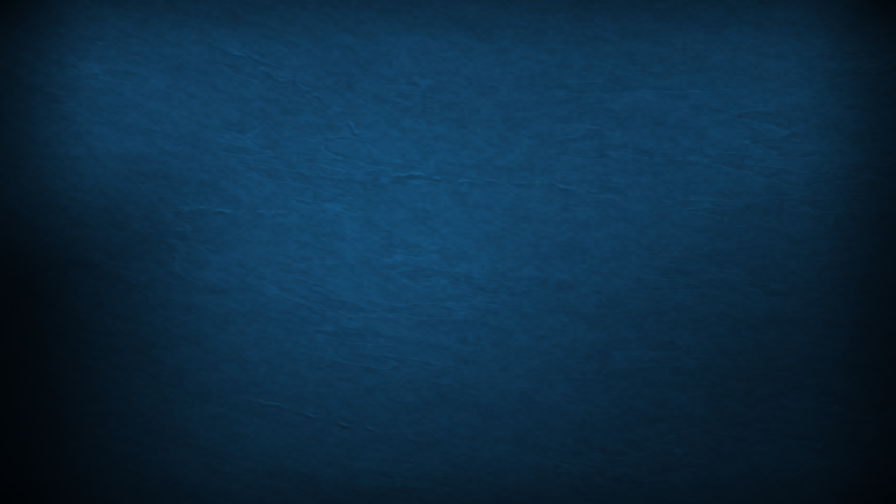
Give the GLSL for this texture, as a WebGL 2 fragment shader.

```glsl
#version 300 es
precision highp float;
// Dark blue slate under soft light: broad glows and edge falloff set the
// brightness, while stretched noise along a curved flow gives the stone grain.
// A few thin, broken creases and sparse hairlines catch the light on top.

uniform vec2 u_resolution;
out vec4 fragColor;

float hash(vec2 p) {
    vec3 q = fract(vec3(p.xyx) * 0.1031);
    q += dot(q, q.yzx + 33.33);
    return fract((q.x + q.y) * q.z);
}

float noise(vec2 p) {
    vec2 cell = floor(p);
    vec2 f = fract(p);
    f = f * f * (3.0 - 2.0 * f);
    return mix(mix(hash(cell), hash(cell + vec2(1, 0)), f.x),
               mix(hash(cell + vec2(0, 1)), hash(cell + vec2(1, 1)), f.x), f.y);
}

float fbm(vec2 p) {
    float sum = 0.0, amp = 0.5;
    for (int i = 0; i < 4; i++) {
        sum += amp * noise(p);
        p = p * 2.03 + vec2(17.3, 9.1);
        amp *= 0.5;
    }
    return sum;
}

float glow(vec2 uv, vec2 center, vec2 size) {
    vec2 d = (uv - center) / size;
    return exp(-dot(d, d));
}

// Wavering, broken line from a to b: bright lip with a dark underside
float crease(vec2 p, vec2 a, vec2 b) {
    p.y += 0.024 * (fbm(p * vec2(22.0, 12.0)) - 0.47);
    vec2 ab = b - a;
    float t = dot(p - a, ab) / dot(ab, ab);
    float side = (ab.x * (p.y - a.y) - ab.y * (p.x - a.x)) / length(ab);
    float ends = smoothstep(-0.05, 0.2, t) * (1.0 - smoothstep(0.8, 1.05, t));
    float broken = smoothstep(0.2, 0.8, noise(p * vec2(60.0, 40.0)));
    float lip = exp(-pow(side / 0.0024, 2.0));
    float under = exp(-pow((side + 0.006) / 0.004, 2.0));
    return (lip - 0.5 * under) * ends * broken;
}

void main() {
    vec2 uv = gl_FragCoord.xy / u_resolution;
    vec2 p = gl_FragCoord.xy / u_resolution.y;

    // Broad light: center, then the two upper corners
    float light = 0.20 + 0.79 * glow(uv, vec2(0.44, 0.61), vec2(0.40, 0.55));
    light += 0.23 * glow(uv, vec2(0.11, 0.84), vec2(0.16, 0.24));
    light += 0.32 * glow(uv, vec2(0.89, 0.79), vec2(0.20, 0.27));

    // Slanted shadow over the lower left
    float below = smoothstep(-0.06, 0.24, 0.62 + 0.6 * uv.x - uv.y);
    light *= 1.0 - 0.58 * below * (1.0 - smoothstep(0.0, 0.30, uv.x));

    // Edge falloff
    vec2 border = min(uv, 1.0 - uv);
    light *= mix(0.46, 1.0, smoothstep(-0.03, 0.12, border.x));
    light *= mix(0.82, 1.0, smoothstep(-0.02, 0.10, border.y));
    light *= 1.0 - 0.55 * exp(-22.0 * length(border));

    // Grain falls to the right on the left side and levels out on the right
    vec2 flow = vec2(p.x, p.y + 0.30 * p.x - 0.085 * p.x * p.x);
    flow.y += 0.02 * (noise(p * 5.0) - 0.5);
    float streaks = fbm(flow * vec2(4.0, 26.0)) - 0.47;
    float fibers = fbm(flow * vec2(26.0, 72.0) + 40.0) - 0.47;
    float grit = noise(p * vec2(120.0, 150.0)) + noise(flow * vec2(75.0, 190.0)) - 1.0;
    float clouds = fbm(p * vec2(3.0, 4.0) + 8.0) - 0.47;
    light *= 1.0 + 0.10 * streaks + 0.17 * fibers + 0.09 * grit + 0.06 * clouds;

    // Sparse hairlines along the flow, bright above and dark below
    float strand = fbm(flow * vec2(7.0, 34.0) + 70.0) - 0.47;
    float sparse = smoothstep(0.52, 0.80, noise(flow * vec2(6.0, 13.0) + 25.0));
    float hairline = exp(-pow(strand / 0.03, 2.0))
                   - 0.6 * exp(-pow((strand - 0.07) / 0.04, 2.0));
    light += 0.09 * light * hairline * sparse;

    // Creases
    float veins = 0.13 * crease(p, vec2(0.44, 0.91), vec2(0.67, 0.79));
    veins += 0.12 * crease(p, vec2(0.63, 0.83), vec2(0.75, 0.69));
    veins += 0.22 * crease(p, vec2(0.70, 0.660), vec2(0.96, 0.640));
    veins += 0.22 * crease(p, vec2(0.92, 0.650), vec2(1.20, 0.622));
    veins += 0.20 * crease(p, vec2(0.34, 0.590), vec2(0.60, 0.575));
    veins += 0.22 * crease(p, vec2(0.46, 0.218), vec2(0.86, 0.122));
    light += veins * (0.3 + 0.7 * light);

    vec3 slateBlue = vec3(0.080, 0.290, 0.440);
    vec3 deepTint = vec3(0.003, 0.005, 0.010);
    fragColor = vec4(deepTint + slateBlue * max(light, 0.0), 1.0);
}
```
